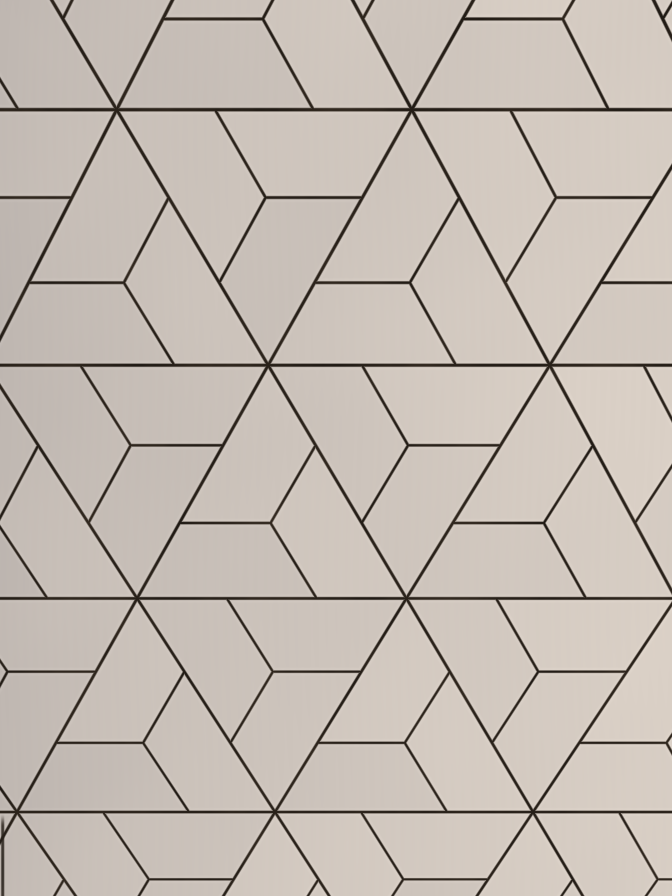
This pattern is drawn by a Shadertoy shader. Its source:

```glsl
// Pale triangular wall tiles, each triangle split into three pinwheel trapezoids by thin dark joints.
// The canvas is mapped to a gently receding plane, folded to one triangle of a skewed lattice,
// and the joints are distances in barycentric coordinates; soft light and tone vary per tile.

float hash(vec3 p) {
    p = fract(p * vec3(0.1031, 0.113, 0.0973));
    p += dot(p, p.yzx + 33.33);
    return fract((p.x + p.y) * p.z);
}

// Layered sines: slow unevenness of the painted surface
float mottle(vec2 p) {
    float sum = 0.0, amp = 0.5;
    for (int i = 0; i < 4; i++) {
        sum += amp * sin(p.x + 1.7 * sin(p.y)) * sin(p.y * 1.1 + 0.6);
        p = mat2(1.6, 1.2, -1.2, 1.6) * p + 1.3;
        amp *= 0.5;
    }
    return sum;
}

void mainImage(out vec4 fragColor, in vec2 fragCoord) {
    vec2 pos = vec2(fragCoord.x, iResolution.y - fragCoord.y) / iResolution.x;
    float pixel = 1.0 / iResolution.x;

    // Receding plane: rows shrink toward the bottom
    float row = (pos.y - 0.1632) / (0.4064 - 0.048 * pos.y);
    float depth = 1.0 + 0.048 * row;
    float column = (pos.x * depth - 0.1736 - 0.025 * row) / 0.4392;

    // Skewed lattice; the upright triangle is the other one turned by half
    vec2 lattice = vec2(column - 0.5 * row, row);
    vec2 cell = floor(lattice);
    vec2 local = lattice - cell;
    float upright = step(1.0, local.x + local.y);
    local = mix(local, 1.0 - local, upright);
    vec3 bary = vec3(1.0 - local.x - local.y, local);

    // Joints: triangle sides and three spokes from the centroid
    vec3 spokes = max(abs(bary - 1.0 / 3.0), 1.0 / 3.0 - bary.zxy);
    float scale = 0.375 / depth;
    float sideDist = min(bary.x, min(bary.y, bary.z)) * scale;
    float spokeDist = min(spokes.x, min(spokes.y, spokes.z)) * scale;
    float jointDist = min(sideDist - 0.0024 / depth, spokeDist - 0.0021 / depth);

    // Which trapezoid of the triangle
    float piece = 2.0;
    if (bary.z < 1.0 / 3.0 && bary.y > 1.0 / 3.0) piece = 0.0;
    else if (bary.y < 1.0 / 3.0 && bary.x > 1.0 / 3.0) piece = 1.0;
    float tileTone = hash(vec3(cell + 20.0, piece + 3.0 * upright + 1.0)) - 0.5;

    // Light from the right, dimmer along the left edge
    float light = 0.38 + 0.48 * smoothstep(0.0, 1.0, pos.x);
    light -= 0.22 * exp(-pos.x * 9.0);
    light += 0.16 * tileTone + 0.09 * mottle(pos * 5.0);
    light += 0.05 * (1.0 - piece) * (1.0 - 2.0 * upright);
    light += 0.012 * sin(pos.x * 420.0 + 2.0 * sin(pos.y * 9.0));
    vec3 color = mix(vec3(0.73, 0.70, 0.68), vec3(0.86, 0.82, 0.78), clamp(light, -0.2, 1.1));

    // Rounded tile rims, then the joints
    color += 0.018 * smoothstep(0.006, 0.002, jointDist);
    float joint = 1.0 - smoothstep(-0.7 * pixel - 0.0004, 0.7 * pixel + 0.0004, jointDist);
    vec3 jointColor = vec3(0.16, 0.13, 0.10) * (1.0 + 0.3 * mottle(pos * 23.0));
    color = mix(color, jointColor, joint);

    // Panel end at the lower left
    float panelEnd = abs(pos.x - 0.004) - 0.0022;
    float panel = (1.0 - smoothstep(-pixel, pixel, panelEnd)) * smoothstep(1.21, 1.23, pos.y);
    color = mix(color, jointColor, 0.85 * panel);

    fragColor = vec4(color, 1.0);
}
```
